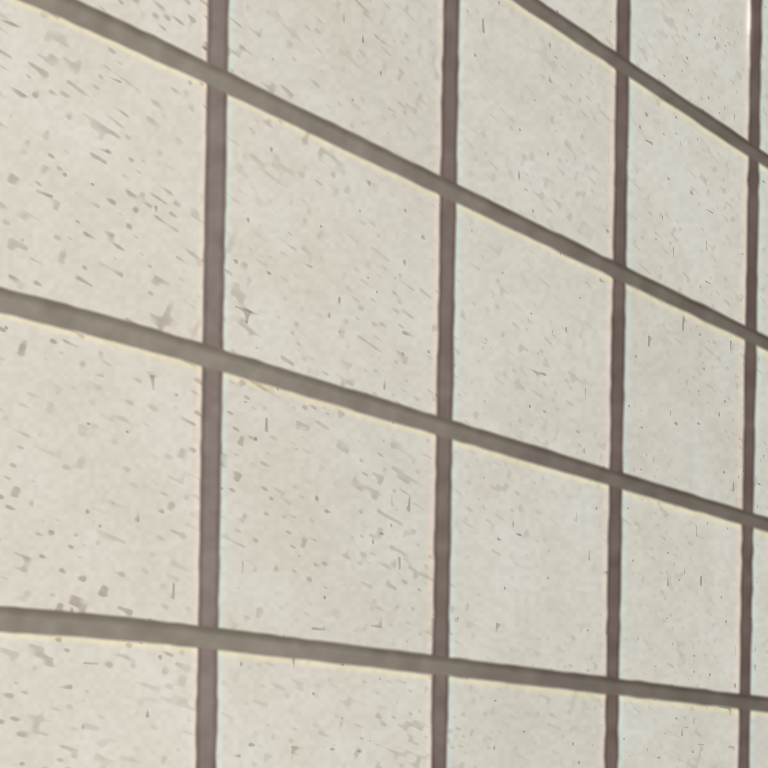
This pattern is drawn by a three.js fragment shader. Its source:

```glsl
// Pale speckled wall tiles with grey-brown grout, seen receding to the right.
// Canvas points are projected back onto the wall, where the joints form a unit grid;
// joint distances return to canvas units, and value noise adds specks and wear.
varying vec2 vUv;

const float FORESHORTEN = 0.176;   // depth gained per tile
const float COLUMN_SCALE = 0.357;  // width of one tile at the first joint
const float ROW_SCALE = 0.3646;    // height of one tile at the first joint
const float EDGE_BLUR = 0.0032;

float hash(vec2 p) {
  vec3 q = fract(vec3(p.xyx) * 0.1031);
  q += dot(q, q.yzx + 33.33);
  return fract((q.x + q.y) * q.z);
}

float noise(vec2 p) {
  vec2 cell = floor(p);
  vec2 f = fract(p);
  f = f * f * (3.0 - 2.0 * f);
  float low = mix(hash(cell), hash(cell + vec2(1.0, 0.0)), f.x);
  float high = mix(hash(cell + vec2(0.0, 1.0)), hash(cell + 1.0), f.x);
  return mix(low, high, f.y);
}

float cloud(vec2 p) {
  return 0.6 * noise(p) + 0.3 * noise(p * 2.1 + 17.0) + 0.1 * noise(p * 4.3 + 41.0);
}

// Canvas point, measured downward, to column and row on the wall.
vec2 wallPosition(vec2 p) {
  float x = p.x + (p.y - 0.52) * 0.0165;
  float column = (x - 0.276) / (0.4053 - FORESHORTEN * x);
  float lensBend = 0.008 * pow(max(0.0, 1.0 - p.x / 0.276), 2.0);
  float depth = 1.0 + FORESHORTEN * column;
  float row = 1.0 + ((p.y - lensBend) * depth - 0.4658 - 0.1888 * column) / ROW_SCALE;
  return vec2(column, row);
}

// Signed offset from the nearest whole number.
vec2 jointOffset(vec2 p) {
  return p - floor(p + 0.5);
}

float band(float offset, float halfWidth) {
  return 1.0 - smoothstep(halfWidth - EDGE_BLUR, halfWidth + EDGE_BLUR, abs(offset));
}

// Thin soft stripe just outside one side of a joint.
float fringe(float offset, float halfWidth) {
  float t = (offset - halfWidth - 0.0045) / 0.0035;
  return exp(-t * t);
}

vec3 tileColor(vec2 wall, vec2 p) {
  vec2 tile = floor(wall);
  vec3 color = mix(vec3(0.850, 0.828, 0.776), vec3(0.800, 0.787, 0.742),
                   smoothstep(0.1, 0.95, p.x));
  color += (hash(tile + 31.0) - 0.5) * 0.022;
  color += (cloud(wall * 5.0 + 60.0) - 0.5) * vec3(0.035, 0.042, 0.052);
  color += (noise(p * 150.0) - 0.5) * 0.035;

  // Slanted specks, denser in patches and fading with distance
  vec2 grain = vec2(wall.x + 0.35 * wall.y, wall.y - 0.3 * wall.x);
  float speck = smoothstep(0.70, 0.95, noise(grain * vec2(27.0, 44.0) + 90.0));
  float patchiness = smoothstep(0.3, 0.7, cloud(wall * 3.0 + 20.0));
  float strength = mix(0.17, 0.06, smoothstep(0.0, 0.8, p.x));
  color -= speck * (0.3 + 0.7 * patchiness) * strength * vec3(0.9, 1.0, 1.0);

  // Rare darker pits
  float pit = smoothstep(0.93, 0.99, noise(wall * 24.0 + 140.0));
  return color - pit * 0.16;
}

vec3 groutColor(vec3 near, vec3 far, vec2 p, float shade) {
  vec3 color = mix(near, far, smoothstep(0.2, 1.0, p.x));
  float wear = cloud(p * 45.0 + 7.0) - 0.5;
  return color + wear * 0.09 - shade * 0.09;
}

void main() {
  vec2 p = vec2(vUv.x, 1.0 - vUv.y);
  vec2 wall = wallPosition(p);
  float depth = 1.0 + FORESHORTEN * wall.x;
  vec2 scale = vec2(COLUMN_SCALE / (depth * depth), ROW_SCALE / depth);
  vec2 offset = jointOffset(wall) * scale;

  // Joint widths with slightly uneven edges
  vec2 halfWidth = vec2(0.037 + 0.003 * wall.x, 0.040) * scale;
  halfWidth += (vec2(noise(p.yx * vec2(60.0, 9.0)), noise(p * vec2(60.0, 9.0))) - 0.5) * 0.0018;

  vec3 color = tileColor(wall, p);

  // Pale colour fringes beside the joints
  color += fringe(offset.x, halfWidth.x) * vec3(-0.015, 0.035, 0.040);
  color += fringe(-offset.x, halfWidth.x) * vec3(0.050, 0.015, 0.005);
  color += fringe(offset.y, halfWidth.y) * vec3(0.055, 0.035, -0.035);

  // Upright joints, dark along both edges
  float rim = smoothstep(0.35, 0.95, abs(offset.x) / halfWidth.x);
  vec3 upright = groutColor(vec3(0.535, 0.485, 0.455), vec3(0.405, 0.350, 0.325), p, rim * 0.8);
  color = mix(color, upright, band(offset.x, halfWidth.x));

  // Slanted joints pass over the uprights and are shaded along the top
  float topShade = smoothstep(0.1, 0.9, -offset.y / halfWidth.y);
  vec3 slanted = groutColor(vec3(0.560, 0.525, 0.478), vec3(0.430, 0.400, 0.365), p, topShade);
  color = mix(color, slanted, band(offset.y, halfWidth.y));

  // Small glare beside the far upper joint
  vec2 glare = (p - vec2(0.976, 0.03)) / vec2(0.004, 0.04);
  color += 0.22 * exp(-dot(glare, glare));

  gl_FragColor = vec4(clamp(color, 0.0, 1.0), 1.0);
}
```
